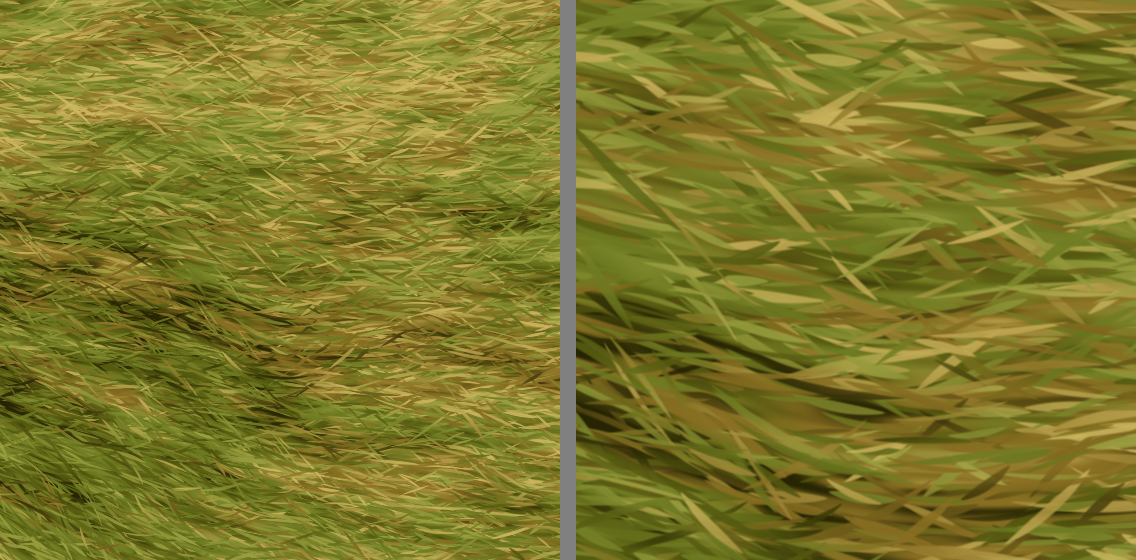
Left: the whole. Right: its middle third, enlarged.
Reproduce this texture procedurally as a WebGL 1 fragment shader.

```glsl
precision highp float;
// Wind-flattened meadow grass: green and straw blades combed along a flow.
// A stream function sets the local direction; layers of tapered blades are
// scattered on jittered grids over streaked undergrowth and tinted by patches.
uniform vec2 u_resolution;

const vec3 SHADOW = vec3(0.15, 0.14, 0.01);
const vec3 DEEP   = vec3(0.33, 0.35, 0.06);
const vec3 GREEN  = vec3(0.43, 0.48, 0.13);
const vec3 OLIVE  = vec3(0.60, 0.62, 0.25);
const vec3 BROWN  = vec3(0.53, 0.43, 0.13);
const vec3 STRAW  = vec3(0.81, 0.72, 0.38);
const vec2 CELL   = vec2(0.060, 0.040);

float hash(vec2 p) {
  return fract(sin(dot(p, vec2(127.1, 311.7))) * 43758.5453);
}

vec4 hash4(vec2 p) {
  float d = dot(p, vec2(127.1, 311.7));
  return fract(sin(d + vec4(0.0, 1.7, 3.1, 4.9)) * vec4(43758.5, 28001.8, 50159.4, 36271.2));
}

float noise(vec2 p) {
  vec2 i = floor(p);
  vec2 f = fract(p);
  f = f * f * (3.0 - 2.0 * f);
  float low = mix(hash(i), hash(i + vec2(1.0, 0.0)), f.x);
  float high = mix(hash(i + vec2(0.0, 1.0)), hash(i + vec2(1.0, 1.0)), f.x);
  return mix(low, high, f.y);
}

// Level lines of this height follow the lie of the grass.
float stream(vec2 p) {
  float slump = -0.32 * exp(-2.0 * p.x) * (1.0 - smoothstep(0.1, 1.1, p.y));
  float lift = -0.08 * p.x * p.x * p.y;
  return p.y + slump + lift + 0.045 * noise(p * vec2(4.0, 5.0) + 3.0);
}

float flowAngle(vec2 p) {
  float e = 0.01;
  float dx = stream(p + vec2(e, 0.0)) - stream(p - vec2(e, 0.0));
  float dy = stream(p + vec2(0.0, e)) - stream(p - vec2(0.0, e));
  return atan(-dx, max(dy, 0.004));
}

// Colour ramp from shade to light, for living or dry grass.
vec3 grassColor(float tone, float dry) {
  vec3 living = mix(SHADOW, DEEP, smoothstep(0.0, 0.24, tone));
  living = mix(living, GREEN, smoothstep(0.22, 0.48, tone));
  living = mix(living, OLIVE, smoothstep(0.45, 0.82, tone));
  vec3 withered = mix(SHADOW, BROWN, smoothstep(0.0, 0.38, tone));
  withered = mix(withered, STRAW, smoothstep(0.38, 0.88, tone));
  return mix(living, withered, dry);
}

// Coverage of a gently bent blade centred on the origin.
float bladeMask(vec2 q, float angle, float halfLength, float halfWidth, float bend) {
  float c = cos(angle);
  float s = sin(angle);
  q = vec2(c * q.x + s * q.y, c * q.y - s * q.x);
  float along = q.x / halfLength;
  float taper = max(1.0 - along * along, 0.0);
  float d = abs(q.y - bend * halfLength * taper) - halfWidth * taper;
  return (1.0 - smoothstep(-0.0009, 0.0011, d)) * smoothstep(0.0, 0.25, taper);
}

// Paints one layer of scattered blades over the given colour.
vec3 bladeLayer(vec3 color, vec2 p, float angle, float tone, float dry, float seed) {
  vec2 g = p + vec2(0.37, 0.23) * seed * CELL;
  vec2 home = floor(g / CELL);
  for (int j = -1; j <= 1; j++) {
    for (int i = -1; i <= 1; i++) {
      vec2 id = home + vec2(float(i), float(j));
      for (int k = 0; k < 4; k++) {
        vec2 key = id + vec2(17.3, 41.9) * (seed + 0.23 * float(k));
        vec4 place = hash4(key);
        vec4 look = hash4(key + 5.37);
        vec2 q = g - (id + place.xy) * CELL;
        float stray = place.z - 0.5;
        float turn = 0.4 * stray + 4.5 * stray * stray * stray;
        float halfLength = mix(0.018, 0.056, place.w * place.w);
        float halfWidth = mix(0.0012, 0.0034, look.x);
        float mask = bladeMask(q, angle + turn, halfLength, halfWidth, 0.16 * (look.y - 0.5));
        float bladeTone = tone + 0.62 * (look.z - 0.5) + 2.5 * q.x * (look.y - 0.5);
        float bladeDry = smoothstep(0.38, 0.64, dry + 0.5 * (look.w - 0.5));
        color = mix(color, grassColor(bladeTone, bladeDry), 0.88 * mask);
      }
    }
  }
  return color;
}

void main() {
  vec2 p = gl_FragCoord.xy / u_resolution;
  float level = stream(p);
  float angle = flowAngle(p);

  // Broad patches of light and of withered grass, stretched along the flow.
  float clump = noise(vec2(p.x * 8.0, level * 30.0));
  float patchLight = noise(p * vec2(3.0, 5.0) + 11.0);
  float dryPatch = noise(vec2(p.x * 5.0, level * 17.0) + 29.0);
  float dryFine = noise(vec2(p.x * 14.0, level * 45.0) + 53.0);
  float hollow = exp(-4.0 * dot(p - vec2(0.1, 0.3), p - vec2(0.1, 0.3)));
  float band = exp(-pow((p.y - 0.42 + 0.12 * (p.x - 0.5)) / 0.055, 2.0));
  float tone = 0.58 + 0.36 * (clump - 0.5) + 0.18 * (patchLight - 0.5);
  tone += 0.08 * smoothstep(0.4, 0.8, p.y) - 0.15 * hollow - 0.10 * band;
  float dry = 0.46 + 0.38 * (dryPatch - 0.5) + 0.24 * (dryFine - 0.5);
  dry += 0.05 * smoothstep(0.4, 0.8, p.y) - 0.07 * hollow + 0.10 * band;

  // Streaked undergrowth, then blades from bottom to top.
  float streak = noise(vec2(p.x * 24.0, level * 150.0));
  vec3 color = grassColor(tone - 0.12 + 0.5 * (streak - 0.5), smoothstep(0.38, 0.64, dry));
  for (int n = 0; n < 4; n++) {
    color = bladeLayer(color, p, angle, tone, dry, float(n) + 1.0);
  }
  gl_FragColor = vec4(color, 1.0);
}
```
